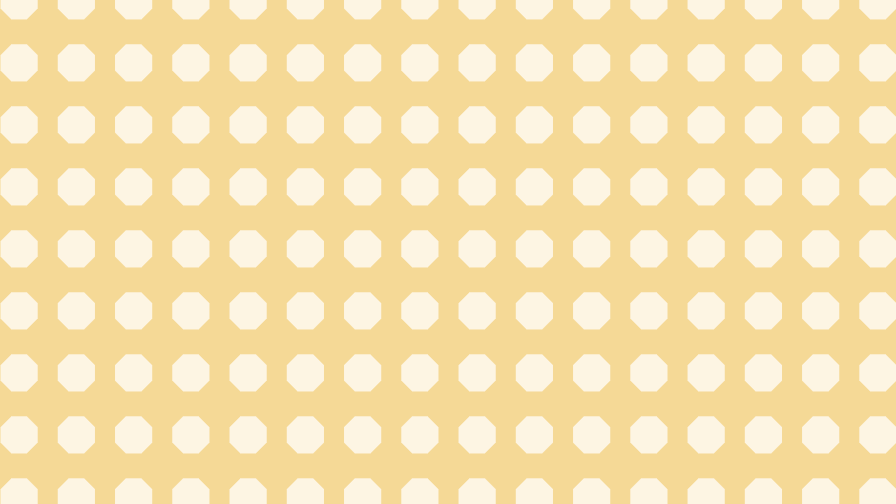
Write a WebGL 2 fragment shader that draws this pattern.

```glsl
#version 300 es
precision highp float;
// Straight grid of flat cream octagons on a warm yellow ground.

// Lengths are fractions of the canvas height.
#define PITCH vec2(0.1136, 0.12303)
#define FIRST_CENTRE vec2(0.0379, 0.0141)
#define APOTHEM 0.0369
#define GROUND vec3(0.962, 0.850, 0.590)
#define CREAM vec3(0.992, 0.960, 0.890)

uniform vec2 u_resolution;
out vec4 fragColor;

// Signed distance to the sides of a regular octagon with flat top and sides.
float octagon(vec2 p, float apothem) {
    p = abs(p);
    float straight = max(p.x, p.y);
    float diagonal = (p.x + p.y) * 0.70711;
    return max(straight, diagonal) - apothem;
}

void main() {
    vec2 pos = gl_FragCoord.xy / u_resolution.y;
    float pixel = 1.0 / u_resolution.y;

    // Offset from the nearest grid centre.
    vec2 cell = (pos - FIRST_CENTRE) / PITCH;
    vec2 local = (fract(cell + 0.5) - 0.5) * PITCH;

    // Fill with an edge one pixel soft.
    float dist = octagon(local, APOTHEM);
    float cover = clamp(0.5 - dist / pixel, 0.0, 1.0);

    fragColor = vec4(mix(GROUND, CREAM, cover), 1.0);
}
```
